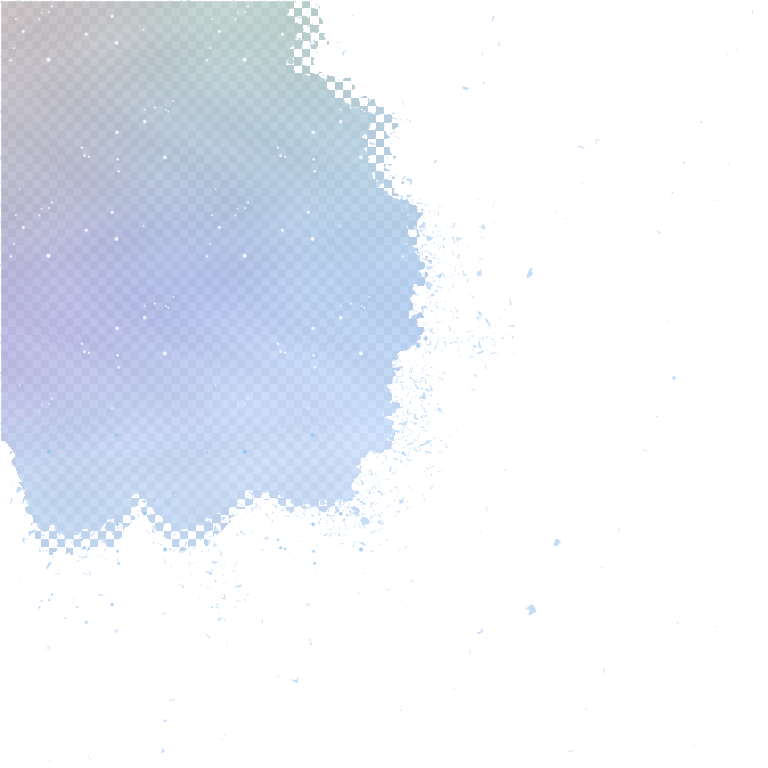
Give the GLSL for this background, as a three.js fragment shader.

```glsl
// A pastel watercolour wash in the upper left of a white sheet, woven with a
// fine checker. Its stepped outline is frayed by cellular noise; hashed
// droplets surround it and a repeating tile of tiny stars lies on top.
varying vec2 vUv;

const float CHECKS = 94.0;         // checker cells across the canvas
const float CHECK_CONTRAST = 0.017;
const float SOFT = 0.0014;         // edge softness
const float STAR_TILE = 0.2553;    // period of the star pattern
const int STARS = 27;
const vec3 PAPER = vec3(1.0);
const vec3 DROP_BLUE = vec3(0.73, 0.84, 0.96);
const vec3 STAR_BLUE = vec3(0.56, 0.77, 0.95);

float hash(vec2 p) {
  return fract(sin(dot(p, vec2(127.1, 311.7))) * 43758.55);
}
vec2 hash2(vec2 p) {
  return vec2(hash(p), hash(p + 19.3));
}

// Distance to the nearest scattered cell point
float cellular(vec2 p) {
  vec2 id = floor(p), f = fract(p);
  float nearest = 1.5;
  for (int j = -1; j <= 1; j++)
    for (int i = -1; i <= 1; i++) {
      vec2 o = vec2(float(i), float(j));
      nearest = min(nearest, length(o + hash2(id + o) - f));
    }
  return nearest;
}

// Elliptical glow, 1 at its centre
float glow(vec2 p, vec2 centre, vec2 size) {
  vec2 q = (p - centre) / size;
  return exp(-dot(q, q));
}

// Outline of the wash: positive inside
float washShape(vec2 p) {
  float right = 0.46 + 0.05 * smoothstep(0.395, 0.425, p.y)
    + 0.033 * smoothstep(0.537, 0.549, p.y)
    - 0.048 * smoothstep(0.73, 0.755, p.y)
    - 0.05 * smoothstep(0.845, 0.88, p.y)
    - 0.05 * smoothstep(0.895, 0.91, p.y)
    + 0.008 * sin(p.y * 62.0 - 1.2) * smoothstep(0.55, 0.6, p.y);
  float bottom = 0.298 + 0.135 * (1.0 - smoothstep(0.0, 0.06, p.x))
    + 0.05 * exp(-pow((p.x - 0.182) / 0.025, 2.0))
    + 0.045 * exp(-pow((p.x - 0.325) / 0.045, 2.0))
    + 0.045 * smoothstep(0.27, 0.42, p.x);
  return min(right - p.x, p.y - bottom);
}

// Adds one pigment to a weighted sum
void pigment(inout vec4 sum, vec2 p, vec2 centre, vec3 colour) {
  float w = glow(p, centre, vec2(0.17, 0.13)) + 0.0001;
  sum += vec4(colour * w, w);
}
vec3 washColour(vec2 p) {
  vec4 s = vec4(0.0);
  pigment(s, p, vec2(0.03, 0.97), vec3(0.78, 0.75, 0.76));
  pigment(s, p, vec2(0.35, 0.97), vec3(0.75, 0.83, 0.80));
  pigment(s, p, vec2(0.27, 0.81), vec3(0.69, 0.77, 0.84));
  pigment(s, p, vec2(0.04, 0.77), vec3(0.74, 0.73, 0.79));
  pigment(s, p, vec2(0.49, 0.78), vec3(0.73, 0.83, 0.89));
  pigment(s, p, vec2(0.22, 0.63), vec3(0.68, 0.73, 0.92));
  pigment(s, p, vec2(0.03, 0.57), vec3(0.73, 0.70, 0.87));
  pigment(s, p, vec2(0.50, 0.63), vec3(0.71, 0.81, 0.94));
  pigment(s, p, vec2(0.42, 0.45), vec3(0.80, 0.87, 0.97));
  pigment(s, p, vec2(0.20, 0.44), vec3(0.78, 0.83, 0.94));
  pigment(s, p, vec2(0.12, 0.33), vec3(0.76, 0.85, 0.94));
  return s.rgb / s.a;
}

// Droplets in three sizes, crowded near the rim and in a few sprays
float droplets(vec2 p, float shape) {
  float crowd = 0.5 * exp(min(shape, 0.0) / 0.022) * (1.0 - 0.6 * smoothstep(0.72, 0.8, p.y))
    + 0.45 * glow(p, vec2(0.62, 0.56), vec2(0.04, 0.025))
    + 0.45 * glow(p, vec2(0.545, 0.46), vec2(0.026, 0.08))
    + 0.35 * glow(p, vec2(0.57, 0.68), vec2(0.03, 0.05))
    + 0.40 * glow(p, vec2(0.46, 0.34), vec2(0.05, 0.03))
    + 0.12 * glow(p, vec2(0.30, 0.21), vec2(0.03, 0.05));
  vec2 q = p + 0.0025 * sin(p.yx * 310.0 + 3.0 * sin(p * 170.0));
  float ink = 0.0, cells = 60.0;
  for (int k = 0; k < 3; k++) {
    vec2 g = q * cells, id = floor(g);
    float h = hash(id + 7.7);
    float radius = mix(0.1, 0.3, h * h);
    float dist = length(fract(g) - 0.3 - 0.4 * hash2(id)) - radius;
    float present = step(hash(id + 41.0), crowd * (0.4 + 0.3 * float(k)));
    ink = max(ink, present * (1.0 - smoothstep(-SOFT, SOFT, dist / cells)));
    cells *= 1.8;
  }
  return ink;
}

// Stars gathered around three spots of a repeating tile
float stars(vec2 p) {
  vec2 t = fract(vec2(p.x, 1.0 - p.y) / STAR_TILE);
  float light = 0.0;
  for (int i = 0; i < STARS; i++) {
    float n = float(i), group = mod(n, 3.0);
    vec2 centre = group < 0.5 ? vec2(0.17, 0.14) : group < 1.5 ? vec2(0.83, 0.54) : vec2(0.5, 0.77);
    float spread = n < 9.0 ? 0.9 : 0.22;
    vec2 d = fract(t - centre - (hash2(vec2(n, 3.1)) - 0.5) * spread + 0.5) - 0.5;
    float size = mix(0.0006, 0.0024, pow(hash(vec2(n, 8.4)), 2.0));
    light = max(light, 1.0 - smoothstep(size - 0.0006, size + SOFT, length(d) * STAR_TILE));
  }
  return light;
}

void main() {
  vec2 p = vUv;
  vec2 wave = clamp(sin(p * CHECKS * 3.14159) * 5.0, -1.0, 1.0);
  float checker = wave.x * wave.y;

  // Frayed wash, whose darker checks reach farther out
  float shape = washShape(p);
  float ragged = 0.022 * (0.5 - cellular(p * 46.0)) + 0.012 * (0.5 - cellular(p * 115.0));
  float fray = 0.003 + 0.014 * smoothstep(0.72, 0.8, p.y)
    + 0.009 * (1.0 - smoothstep(0.33, 0.4, p.y)) * (1.0 - smoothstep(0.36, 0.42, p.x));
  float wash = smoothstep(-SOFT, SOFT, shape + ragged + fray * checker);
  wash *= smoothstep(0.0005, 0.0025, min(p.x, 1.0 - p.y));

  vec3 pigmentColour = washColour(p) - CHECK_CONTRAST * checker;
  pigmentColour += 0.012 * sin(p.x * 31.0 + 2.0 * sin(p.y * 23.0)) * sin(p.y * 37.0 + p.x * 9.0);

  // Paper, droplets, wash, then stars
  vec3 colour = mix(PAPER, DROP_BLUE, 0.85 * droplets(p, shape));
  colour = mix(colour, pigmentColour, wash);
  float low = 1.0 - smoothstep(0.42, 0.5, p.y);
  float reach = smoothstep(-0.17, -0.08, shape) * smoothstep(0.6, 0.5, p.x);
  colour = mix(colour, mix(PAPER, STAR_BLUE, low), 0.8 * stars(p) * reach);
  gl_FragColor = vec4(colour, 1.0);
}
```
